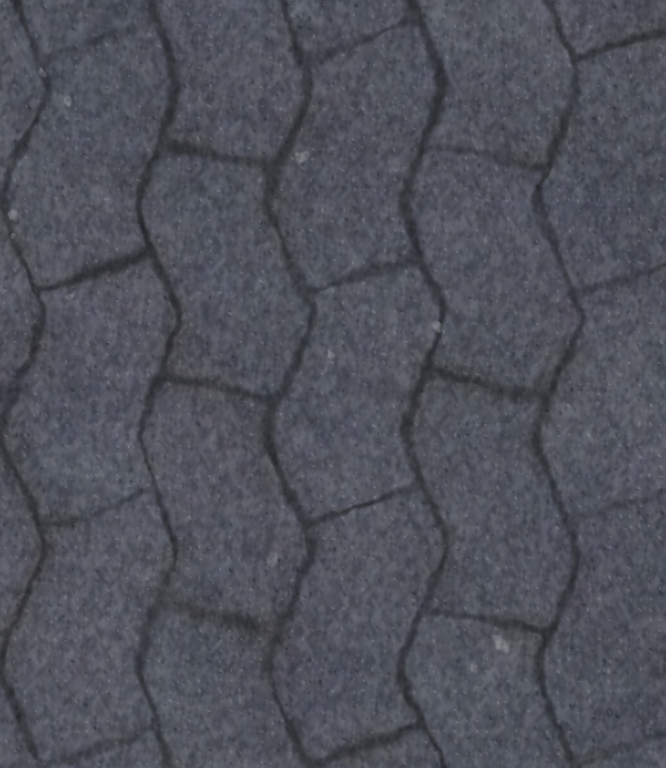
Write a WebGL 1 fragment shader that draws this texture.

```glsl
precision highp float;
// Worn grey paving of interlocking wavy stones with dark, dirty joints.
uniform vec2 u_resolution;

#define COLUMN_WIDTH 0.1742
#define STONE_LENGTH 0.304
#define WAVE_DEPTH 0.026
#define JOINT_MIN 0.0022
#define JOINT_MAX 0.0085
#define GRAIN_CONTRAST 1.0
#define STONE_COLOR vec3(0.319, 0.329, 0.369)
#define JOINT_COLOR vec3(0.185, 0.193, 0.215)
#define DIRT_COLOR vec3(0.275, 0.268, 0.262)
#define PEBBLE_COLOR vec3(0.50, 0.51, 0.53)

float hash(vec2 p) {
  vec3 q = fract(p.xyx * vec3(0.1031, 0.1030, 0.0973));
  q += dot(q, q.yzx + 33.33);
  return fract((q.x + q.y) * q.z);
}

float noise(vec2 p) {
  vec2 i = floor(p), f = fract(p);
  f = f * f * (3.0 - 2.0 * f);
  return mix(mix(hash(i), hash(i + vec2(1.0, 0.0)), f.x),
             mix(hash(i + vec2(0.0, 1.0)), hash(i + 1.0), f.x), f.y);
}

float fbm(vec2 p) {
  float sum = 0.0, weight = 0.5;
  for (int i = 0; i < 4; i++) {
    sum += weight * noise(p);
    p = mat2(1.6, 1.2, -1.2, 1.6) * p + 17.3;
    weight *= 0.5;
  }
  return sum / 0.9375;
}

float smoothMin(float a, float b, float k) {
  float h = max(k - abs(a - b), 0.0) / k;
  return min(a, b) - 0.25 * h * h * k;
}

// Sparse elongated chips, at most one per grid cell.
float chips(vec2 p, float chance, float stretch) {
  vec2 cell = floor(p);
  vec2 center = 0.35 + 0.3 * vec2(hash(cell + 3.1), hash(cell + 8.7));
  float angle = 0.2 + 1.3 * hash(cell + 21.4);
  float c = cos(angle), s = sin(angle);
  vec2 d = mat2(c, -s, s, c) * (fract(p) - center);
  d.y *= stretch;
  float radius = mix(0.16, 0.34, hash(cell + 5.9));
  float shape = 1.0 - smoothstep(radius * 0.45, radius, length(d));
  return shape * step(hash(cell + 40.2), chance);
}

// Returns joint distance, stone tone and strength of the nearest cross joint.
vec3 paving(vec2 p) {
  float phase = 6.28318 * (p.y - 0.108) / STONE_LENGTH;
  float wave = WAVE_DEPTH * asin(0.95 * cos(phase)) / 1.25;
  float u = (p.x - 0.030 - wave) / COLUMN_WIDTH;
  float column = floor(u);
  float across = u - column;
  float seam = min(across, 1.0 - across) * COLUMN_WIDTH * 0.94;

  // Cross joints tilt up or down in alternate columns.
  float odd = mod(column, 2.0);
  float jointY = mix(0.052 - 0.052 * (across - 0.5),
                     0.199 + 0.035 * (across - 0.5), odd);
  float row = floor((p.y - jointY) / STONE_LENGTH + 0.5);
  vec2 jointId = vec2(column, row) + 50.0;
  float offset = p.y - jointY - row * STONE_LENGTH
               - 0.012 * (hash(jointId) - 0.5);
  float tone = hash(jointId + vec2(0.0, step(0.0, offset)) + 70.0);
  float crossGap = abs(offset) * 0.95;
  float strength = mix(0.45, 1.0, hash(jointId + 13.0));
  strength = mix(1.0, strength, smoothstep(-0.01, 0.01, seam - crossGap));
  return vec3(smoothMin(seam, crossGap, 0.012), tone, strength);
}

void main() {
  vec2 p = gl_FragCoord.xy / u_resolution.y;
  p.y = 1.0 - p.y;
  vec2 q = p + 5.0;

  // Uneven stone edges.
  vec2 warp = vec2(noise(q * 9.0), noise(q * 9.0 + 31.0)) - 0.5;
  vec2 rough = vec2(fbm(q * 45.0), fbm(q * 45.0 + 57.0)) - 0.5;
  vec3 stone = paving(p + 0.012 * warp + 0.010 * rough);
  float gap = stone.x;

  // Stone surface: broad stains, fine grain and faint tints.
  vec2 slanted = mat2(0.8, 0.6, -0.45, 0.6) * q;
  float grain = 0.075 * (noise(slanted * 120.0) - 0.5)
              + 0.085 * (noise(slanted * 230.0 + 9.0) - 0.5)
              + 0.050 * (fbm(q * 28.0) - 0.5);
  grain *= GRAIN_CONTRAST;
  float stain = 0.050 * (fbm(q * 6.0) - 0.5) + 0.018 * (stone.y - 0.5);
  float warmth = 0.6 * (noise(q * 11.0) - 0.5) + noise(q * 75.0 + 4.0) - 0.5;
  float purple = noise(q * 8.0 + 77.0) + noise(q * 60.0 + 15.0) - 1.0;
  vec3 color = STONE_COLOR + stain;
  color += warmth * vec3(0.008, 0.001, -0.014);
  color += purple * vec3(0.008, -0.007, 0.005);

  // Dirt beside the joints, then the dark gaps themselves.
  float dirt = exp(-gap / 0.013) * smoothstep(0.35, 0.75, fbm(q * 12.0 + 23.0));
  color = mix(color, DIRT_COLOR, 0.75 * dirt);
  float width = mix(JOINT_MIN, JOINT_MAX, noise(q * 26.0 + 6.0));
  float joint = 1.0 - smoothstep(width * 0.2, width * 1.7, gap);
  joint *= stone.z * mix(0.55, 1.0, noise(q * 17.0 + 41.0));
  color = mix(color, JOINT_COLOR, joint);
  color += grain * (1.0 - 0.45 * joint);

  // Pale mineral flecks, dark pits and a few loose pebbles.
  float clear = 1.0 - 0.8 * joint;
  color += 0.065 * clear * chips(q * 75.0, 0.30, 1.7);
  color -= 0.050 * clear * chips(q * 68.0 + 19.0, 0.22, 1.5);
  float pebble = chips(q * 27.0 + rough * 0.5 + 11.0, 0.018, 1.2);
  color = mix(color, PEBBLE_COLOR + 2.0 * grain, 0.6 * pebble);

  gl_FragColor = vec4(clamp(color, 0.0, 1.0), 1.0);
}
```
